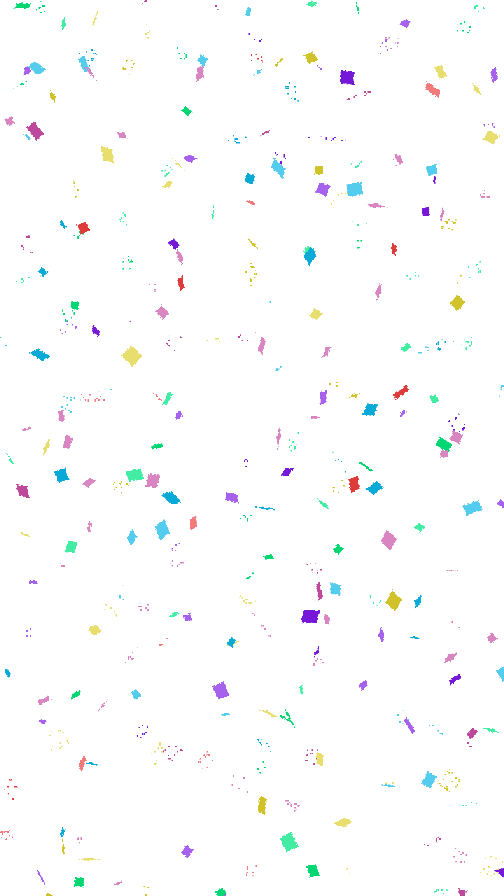
Give the GLSL for this pattern, as a WebGL 2 fragment shader.

```glsl
#version 300 es
precision highp float;

uniform vec2 u_resolution;
out vec4 outColor;

const int LAYERS = 3;
const float COLUMNS = 8.0;
const float GRAIN = 1.0 / 288.0;
const float PI = 3.14159;

const vec3 PAPER = vec3(1.0);
const vec3 PALETTE[6] = vec3[6](
    vec3(0.65, 0.38, 0.93),  // violet
    vec3(0.26, 0.93, 0.64),  // mint
    vec3(0.33, 0.80, 0.93),  // sky
    vec3(0.85, 0.52, 0.76),  // pink
    vec3(0.91, 0.87, 0.43),  // lemon
    vec3(0.95, 0.48, 0.48)   // coral
);

vec4 hash4(vec3 p) {
    vec4 q = fract(p.xyzx * vec4(0.1031, 0.1030, 0.0973, 0.1099));
    q += dot(q, q.wzxy + 33.33);
    return fract((q.xxyz + q.yzzw) * q.zywx);
}

mat2 rotation(float angle) {
    float c = cos(angle), s = sin(angle);
    return mat2(c, s, -s, c);
}

// Signed distance to a square turned by spin, then flattened across heading
float tiltedSquare(vec2 p, float halfSide, float tilt, float spin, float heading) {
    mat2 unfold = rotation(-spin) * mat2(1.0, 0.0, 0.0, 1.0 / tilt) * rotation(-heading);
    vec2 q = unfold * p;
    vec2 stretch = vec2(length(vec2(unfold[0].x, unfold[1].x)),
                        length(vec2(unfold[0].y, unfold[1].y)));
    vec2 edges = (abs(q) - halfSide) / stretch;
    return max(edges.x, edges.y);
}

float coverage(float dist, float pixel) {
    return clamp(0.5 - 3.0 * dist / pixel, 0.0, 1.0);
}

// Small square grains, kept at random with the given density
float specks(vec2 uv, float density, float seed, float pixel) {
    vec2 lattice = uv / GRAIN;
    float kept = step(hash4(vec3(floor(lattice), seed)).x, density);
    vec2 fromCenter = abs(fract(lattice) - 0.5) - 0.5;
    return kept * coverage(max(fromCenter.x, fromCenter.y) * GRAIN, pixel);
}

// Front faces are pale, back faces deeper
vec3 pieceColor(float pick, float side) {
    vec3 front = PALETTE[int(pick * 5.45)];
    vec3 back = clamp(front - 0.45 * (1.0 - front), 0.0, 1.0) * 0.94;
    return side < 0.58 ? front : back;
}

// Colour and opacity of the piece that belongs to one grid cell
vec4 confetti(vec2 uv, vec2 cell, vec2 shift, float layer, float pixel) {
    vec4 place = hash4(vec3(cell + 17.0, layer * 7.0 + 3.0));
    vec4 pose = hash4(vec3(cell + 61.0, layer * 11.0 + 29.0));
    vec4 look = hash4(vec3(cell + 113.0, layer * 5.0 + 47.0));
    vec2 p = uv - ((cell + place.xy) / COLUMNS - shift);

    float halfSide = mix(0.0075, 0.0165, place.z * place.z);
    float tilt = max(mix(0.03, 1.0, pose.x), 0.45 * GRAIN / halfSide);
    float dist = tiltedSquare(p, halfSide, tilt, pose.y * PI, pose.z * PI);

    // Ragged rim on solid pieces, a loose scatter for faded ones
    float fray = hash4(vec3(floor(uv / GRAIN), look.w * 53.0)).y - 0.5;
    float solid = coverage(dist + 0.9 * GRAIN * fray, pixel);
    float density = dist > -GRAIN ? 0.13 : 0.04;
    float scatter = specks(uv, density, look.w * 97.0, pixel)
                  * coverage(dist - GRAIN, pixel);

    float alpha = look.z < 0.64 ? solid : scatter;
    alpha *= step(place.w, 0.8);
    return vec4(pieceColor(look.x, look.y), alpha);
}

void main() {
    vec2 uv = gl_FragCoord.xy / u_resolution.x;
    float pixel = 1.0 / u_resolution.x;
    vec3 color = PAPER;

    // Overlapping shifted grids, each checked with its neighbours
    for (int i = 0; i < LAYERS; i++) {
        float layer = float(i);
        vec2 shift = hash4(vec3(layer, 5.0, 9.0)).xy;
        vec2 home = floor((uv + shift) * COLUMNS);
        for (int y = -1; y <= 1; y++) {
            for (int x = -1; x <= 1; x++) {
                vec4 piece = confetti(uv, home + vec2(x, y), shift, layer, pixel);
                color = mix(color, piece.rgb, piece.a);
            }
        }
    }
    outColor = vec4(color, 1.0);
}
```
